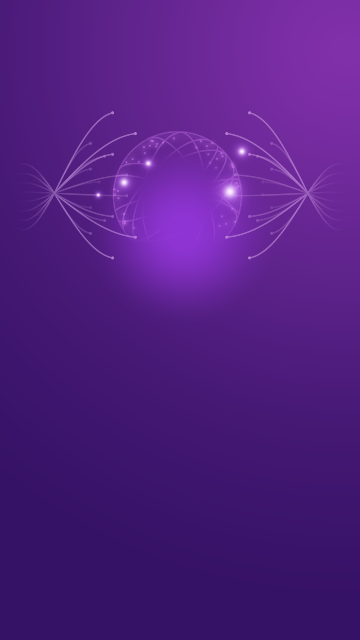
A WebGL 1 fragment shader for this background:

```glsl
precision highp float;
// Violet backdrop with a glowing globe, mirrored fans of fine curves and flares.
uniform vec2 u_resolution;

// Lengths are in canvas widths; the origin is at the lower left.
const vec3 LIT_VIOLET = vec3(0.51, 0.19, 0.67);
const vec3 MID_VIOLET = vec3(0.35, 0.13, 0.53);
const vec3 DEEP_VIOLET = vec3(0.27, 0.095, 0.455);
const vec3 NIGHT_VIOLET = vec3(0.21, 0.07, 0.40);
const vec3 ORB_COLOR = vec3(0.56, 0.205, 0.83);
const vec3 LINE_COLOR = vec3(0.83, 0.64, 0.91);
const vec3 MESH_COLOR = vec3(0.76, 0.43, 0.91);
const vec3 HALO_COLOR = vec3(0.78, 0.42, 1.0);
const vec3 CORE_COLOR = vec3(1.0, 0.94, 1.0);
const vec2 LIGHT_POS = vec2(0.96, 1.64);
const vec2 ORB_POS = vec2(0.51, 1.135);
const vec2 GLOBE_POS = vec2(0.493, 1.234);
const float GLOBE_RADIUS = 0.178;
const float MIRROR_X = 0.503;
const vec2 FAN_CROSSING = vec2(0.352, 1.241);
const float FAN_TOP = 0.225;
const float FAN_STEP = 0.058;
const float LINE_WIDTH = 0.0007;

float hash(float n) {
  return fract(sin(n * 127.1 + 3.7) * 43758.55);
}

float coverage(float dist, float radius, float pixel) {
  return 1.0 - smoothstep(radius, radius + pixel, dist);
}

vec3 backdrop(vec2 p) {
  float d = distance(p, LIGHT_POS);
  vec3 c = mix(LIT_VIOLET, MID_VIOLET, smoothstep(-0.1, 0.86, d));
  c = mix(c, DEEP_VIOLET, smoothstep(0.6, 1.15, d));
  return mix(c, NIGHT_VIOLET, smoothstep(0.95, 1.6, d));
}

// Mirrored S-curves through one crossing, each ending in a dot.
float curveFan(vec2 p, float scale, float pixel) {
  float s = (FAN_CROSSING.x - abs(p.x - MIRROR_X)) / scale;
  float y = (p.y - FAN_CROSSING.y) / scale;
  float result = 0.0;
  for (int i = 0; i < 8; i++) {
    float k = float(i);
    float height = FAN_TOP - FAN_STEP * k;
    float reach = 0.19 + 0.035 * cos(2.513 * (k - 1.0));
    float inner = step(0.0, s);
    float freq = mix(18.0, 1.45 / reach, inner);
    float amp = height * mix(0.45, 1.0, inner);
    float slope = amp * freq * cos(freq * s);
    float d = abs(y - amp * sin(freq * s)) / sqrt(1.0 + slope * slope);
    float fade = smoothstep(-0.12, 0.07, s) * step(s, reach);
    float strength = 0.22 + 0.3 * smoothstep(0.02, 0.15, abs(height));
    float line = coverage(d * scale, LINE_WIDTH, pixel) * fade;
    float tip = length(vec2(s - reach, y - height * sin(1.45))) * scale;
    float dots = coverage(tip, 0.0028, pixel) * 1.3;
    result = max(result, max(line, dots) * strength);
  }
  return result;
}

// Great circles and scattered nodes, visible around the upper rim.
float globeMesh(vec2 p, float pixel) {
  vec2 q = (p - GLOBE_POS) / GLOBE_RADIUS;
  float r = length(q);
  float z = sqrt(max(1.0 - r * r, 0.002));
  float mesh = 0.0;
  for (int i = 0; i < 12; i++) {
    float k = float(i);
    float turn = 6.2832 * hash(k);
    float tilt = mix(0.05, 0.65, hash(k + 20.0));
    vec3 n = vec3(cos(turn), sin(turn), tilt) / sqrt(1.0 + tilt * tilt);
    float grad = length(n.xy - n.z * q / z);
    float d = abs(dot(vec3(q, z), n)) / max(grad, 0.1) * GLOBE_RADIUS;
    mesh = max(mesh, coverage(d, LINE_WIDTH, pixel) * 0.35);
  }
  mesh *= step(r, 1.0);
  mesh = max(mesh, coverage(abs(r - 1.0) * GLOBE_RADIUS, LINE_WIDTH, pixel) * 0.3);
  mesh += 0.12 * smoothstep(0.75, 1.0, r) * step(r, 1.0);
  for (int i = 0; i < 44; i++) {
    float k = float(i);
    float angle = mix(-0.7, 3.84, hash(k + 50.0));
    float radius = mix(0.68, 0.99, sqrt(hash(k + 110.0)));
    float d = length(q - radius * vec2(cos(angle), sin(angle))) * GLOBE_RADIUS;
    mesh += 0.45 * coverage(d, 0.0015, pixel) + 0.13 * exp(-d * d / 0.00008);
  }
  return mesh * smoothstep(0.5, 0.85, r) * smoothstep(-0.8, -0.35, q.y);
}

vec3 addFlare(vec3 c, vec2 p, vec2 center, float size) {
  float d = length(p - center) / size;
  c = mix(c, HALO_COLOR, 0.65 * exp(-d * d * 0.28));
  return mix(c, CORE_COLOR, exp(-d * d * 1.3));
}

void main() {
  vec2 p = gl_FragCoord.xy / u_resolution.x;
  float pixel = 1.0 / u_resolution.x;

  vec3 color = backdrop(p);
  float orb = 1.0 - smoothstep(0.02, 0.275, distance(p, ORB_POS));
  color = mix(color, ORB_COLOR, orb);

  color = mix(color, MESH_COLOR, min(globeMesh(p, pixel), 0.85));
  color = mix(color, LINE_COLOR, curveFan(p, 0.62, pixel) * 0.45);
  color = mix(color, LINE_COLOR, curveFan(p, 1.0, pixel));

  // Flares on and around the globe
  color = addFlare(color, p, vec2(0.639, 1.245), 0.018);
  color = addFlare(color, p, vec2(0.345, 1.271), 0.011);
  color = addFlare(color, p, vec2(0.672, 1.357), 0.010);
  color = addFlare(color, p, vec2(0.412, 1.324), 0.008);
  color = addFlare(color, p, vec2(0.273, 1.236), 0.005);
  gl_FragColor = vec4(color, 1.0);
}
```
